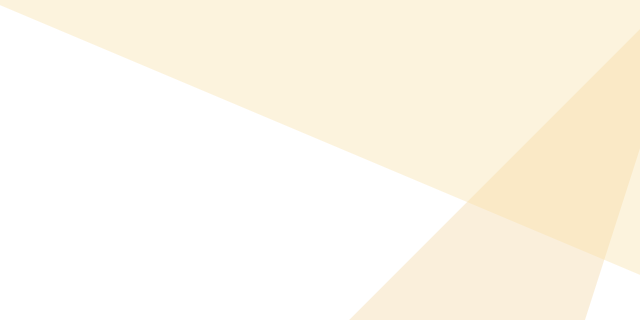
Write a Shadertoy shader that draws this background.

```glsl
// Two pale translucent bands crossing on white: a cream slope and a peach wedge.

// Colours of the regions
const vec3 WHITE   = vec3(1.0);
const vec3 CREAM   = vec3(0.990, 0.953, 0.867);
const vec3 PEACH   = vec3(0.982, 0.937, 0.859);
const vec3 OVERLAP = vec3(0.980, 0.914, 0.776);

// Edge end points: x as a share of the width, y as a share of the height
const vec2 SLOPE_LEFT   = vec2(0.0, 0.984);
const vec2 SLOPE_RIGHT  = vec2(1.0, 0.141);
const vec2 WEDGE_FOOT_L = vec2(0.5456, 0.0);
const vec2 WEDGE_TOP_L  = vec2(1.0, 0.909);
const vec2 WEDGE_FOOT_R = vec2(0.914, 0.0);
const vec2 WEDGE_TOP_R  = vec2(1.0, 0.5365);

// Smooth coverage of the half plane to the left of the line from a to b
float leftOf(vec2 p, vec2 a, vec2 b) {
    vec2 canvas = vec2(iResolution.x / iResolution.y, 1.0);
    vec2 start = a * canvas;
    vec2 dir = normalize(b * canvas - start);
    vec2 rel = p - start;
    float dist = dir.x * rel.y - dir.y * rel.x;
    return clamp(dist * iResolution.y + 0.5, 0.0, 1.0);
}

void mainImage(out vec4 fragColor, in vec2 fragCoord) {
    vec2 p = fragCoord / iResolution.y;

    // Coverage of each shape
    float slope = leftOf(p, SLOPE_LEFT, SLOPE_RIGHT);
    float wedge = leftOf(p, WEDGE_TOP_L, WEDGE_FOOT_L)
                * leftOf(p, WEDGE_FOOT_R, WEDGE_TOP_R);

    // Blend the four regions
    vec3 outside = mix(WHITE, CREAM, slope);
    vec3 inside = mix(PEACH, OVERLAP, slope);
    fragColor = vec4(mix(outside, inside, wedge), 1.0);
}
```
